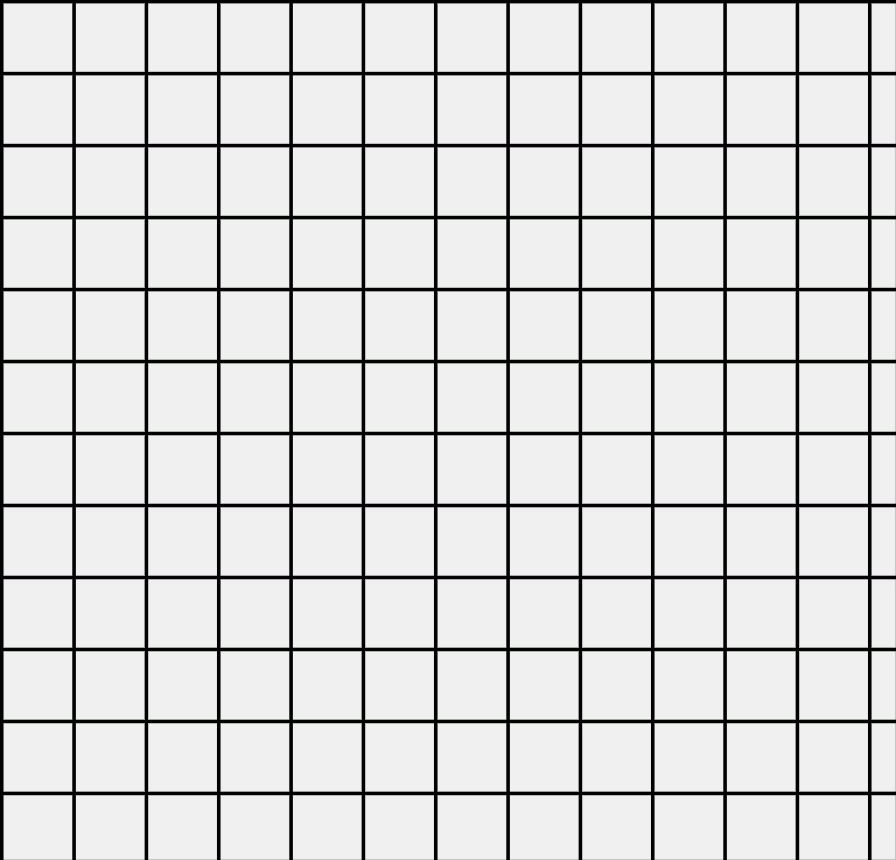
Reproduce this pattern procedurally as a Shadertoy shader.

```glsl
const vec3 PAPER = vec3(0.94);
const vec3 INK = vec3(0.008);
const vec3 RIM = vec3(0.78);
const vec2 PITCH = vec2(0.08073, 0.08034);    // cell size in canvas widths
const vec2 FIRST_LINE = vec2(0.00195, 0.0018); // offset from the top left
const float HALF_LINE = 0.0020;
const float RIM_WIDTH = 0.0012;

float hash(float n) {
    return fract(sin(n * 12.9898) * 43758.5453);
}

// Distance to the nearest line of a periodic family, per axis
vec2 lineDistance(vec2 p, vec2 pitch) {
    return abs(fract(p / pitch + 0.5) - 0.5) * pitch;
}

// Antialiased band coverage around zero distance
float band(float dist, float halfWidth, float pixel) {
    return clamp((halfWidth - dist) / pixel + 0.5, 0.0, 1.0);
}

// Faint pink or green fringe that varies from row to row
vec3 rowFringe(float y, float pitch) {
    float row = floor(y / pitch + 0.5);
    float offset = abs(y - row * pitch);
    float strength = (hash(row + 3.0) - 0.5) * 0.03;
    return vec3(0.5, -1.0, 0.5) * strength * (1.0 - smoothstep(0.002, 0.009, offset));
}

void mainImage(out vec4 fragColor, in vec2 fragCoord) {
    float pixel = 1.0 / iResolution.x;
    vec2 size = iResolution.xy * pixel;
    vec2 p = vec2(fragCoord.x, iResolution.y - fragCoord.y) * pixel;
    vec2 grid = p - FIRST_LINE;

    // Paper with a thin grey rim on the right and bottom
    vec3 color = PAPER + rowFringe(grid.y, PITCH.y);
    vec2 toEdge = size - p;
    color = mix(color, RIM, band(min(toEdge.x, toEdge.y), RIM_WIDTH, pixel));

    // Ruled grid
    vec2 dist = lineDistance(grid, PITCH);
    color = mix(color, INK, band(min(dist.x, dist.y), HALF_LINE, pixel));

    fragColor = vec4(color, 1.0);
}
```
